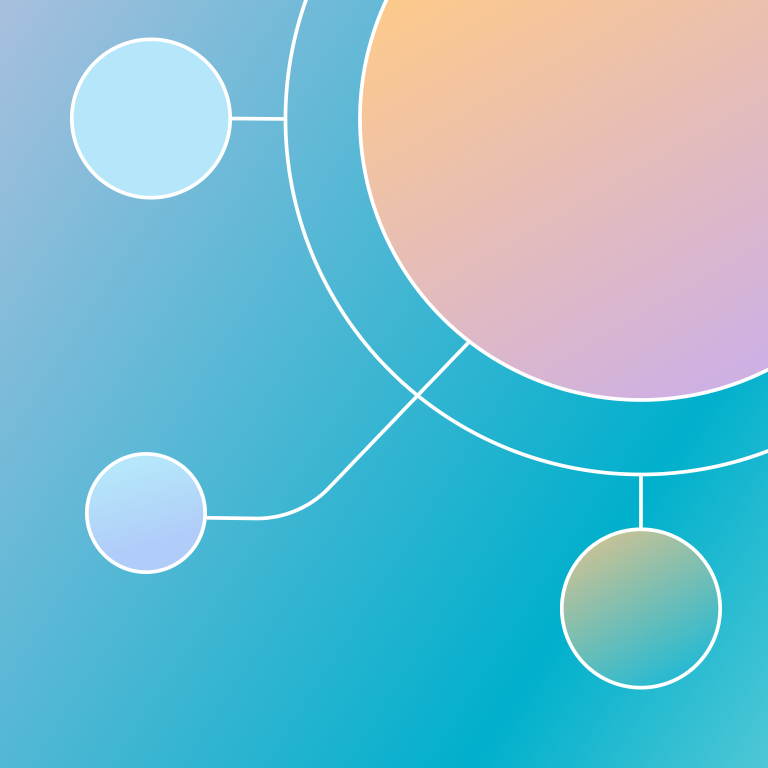
This background is drawn by a Shadertoy shader. Its source:

```glsl
// Gradient discs joined by thin white lines around a large ringed disc, on a blue-teal wash.

// Layout: discs are centre.xy, radius; units are canvas heights
const vec3 MAIN_DISC = vec3(0.8346, 0.8451, 0.3659);
const vec3 SKY_DISC  = vec3(0.1966, 0.8457, 0.1031);
const vec3 ICE_DISC  = vec3(0.1901, 0.3320, 0.0770);
const vec3 SAGE_DISC = vec3(0.8346, 0.2077, 0.1031);
const vec3 BEND      = vec3(0.3346, 0.4551, 0.1302);
const float RING_RADIUS = 0.4629;
const float HALF_STROKE = 0.0024;

// Palette
const vec3 MIST     = vec3(0.66, 0.75, 0.87);
const vec3 TEAL     = vec3(0.00, 0.69, 0.80);
const vec3 AQUA     = vec3(0.31, 0.78, 0.84);
const vec3 APRICOT  = vec3(0.99, 0.79, 0.55);
const vec3 LAVENDER = vec3(0.81, 0.69, 0.89);
const vec3 ICE      = vec3(0.71, 0.90, 0.98);
const vec3 IRIS     = vec3(0.69, 0.80, 0.975);
const vec3 SAND     = vec3(0.77, 0.76, 0.59);
const vec3 LAGOON   = vec3(0.16, 0.73, 0.82);
const vec3 WHITE    = vec3(1.0);

// Signed distance to a disc given as centre and radius
float discDistance(vec2 p, vec3 disc) {
    return length(p - disc.xy) - disc.z;
}

float segmentDistance(vec2 p, vec2 a, vec2 b) {
    vec2 ab = b - a;
    return length(p - a - ab * clamp(dot(p - a, ab) / dot(ab, ab), 0.0, 1.0));
}

// Eighth of a circle, from straight down to the lower right diagonal
float bendDistance(vec2 p) {
    vec2 q = p - BEND.xy;
    bool inSector = q.x >= 0.0 && q.x <= -q.y;
    return inSector ? abs(length(q) - BEND.z) : 1.0;
}

// Position along a linear gradient, 0 at a and 1 at b
float ramp(vec2 p, vec2 a, vec2 b) {
    vec2 ab = b - a;
    return clamp(dot(p - a, ab) / dot(ab, ab), 0.0, 1.0);
}

float coverage(float d, float pixel) {
    return clamp(0.5 - d / pixel, 0.0, 1.0);
}

// Fill a disc and fold its outline into the nearest line distance
void addDisc(inout vec3 color, inout float line, vec2 p, vec3 disc, vec3 fill, float pixel) {
    float d = discDistance(p, disc);
    color = mix(color, fill, coverage(d, pixel));
    line = min(line, abs(d));
}

void mainImage(out vec4 fragColor, in vec2 fragCoord) {
    vec2 p = fragCoord / iResolution.y;
    float pixel = 1.0 / iResolution.y;

    // Diagonal background wash with a teal crest
    vec2 crest = vec2(0.888, 0.430);
    vec3 color = mix(MIST, TEAL, ramp(p, vec2(0.0, 1.0), crest));
    color = mix(color, AQUA, ramp(p, crest, vec2(1.163, 0.253)));

    // Ring and connectors
    float line = abs(discDistance(p, vec3(MAIN_DISC.xy, RING_RADIUS)));
    vec2 ringLeft = MAIN_DISC.xy - vec2(RING_RADIUS, 0.0);
    vec2 ringBottom = MAIN_DISC.xy - vec2(0.0, RING_RADIUS);
    line = min(line, segmentDistance(p, SKY_DISC.xy + vec2(SKY_DISC.z, 0.0), ringLeft));
    line = min(line, segmentDistance(p, SAGE_DISC.xy + vec2(0.0, SAGE_DISC.z), ringBottom));
    line = min(line, segmentDistance(p, vec2(0.6094, 0.5534), vec2(0.4270, 0.3634)));
    line = min(line, bendDistance(p));
    line = min(line, segmentDistance(p, vec2(0.3346, 0.3249), vec2(0.2675, 0.3258)));

    // Discs
    vec3 mainFill = mix(APRICOT, LAVENDER, ramp(p, vec2(0.521, 1.0), vec2(0.840, 0.448)));
    vec3 iceFill = mix(ICE, IRIS, ramp(p, vec2(0.173, 0.391), vec2(0.199, 0.290)));
    vec3 sageFill = mix(SAND, LAGOON, ramp(p, vec2(0.781, 0.294), vec2(0.879, 0.121)));
    addDisc(color, line, p, MAIN_DISC, mainFill, pixel);
    addDisc(color, line, p, SKY_DISC, ICE, pixel);
    addDisc(color, line, p, ICE_DISC, iceFill, pixel);
    addDisc(color, line, p, SAGE_DISC, sageFill, pixel);

    // White strokes over everything
    color = mix(color, WHITE, coverage(line - HALF_STROKE, pixel));
    fragColor = vec4(color, 1.0);
}
```
